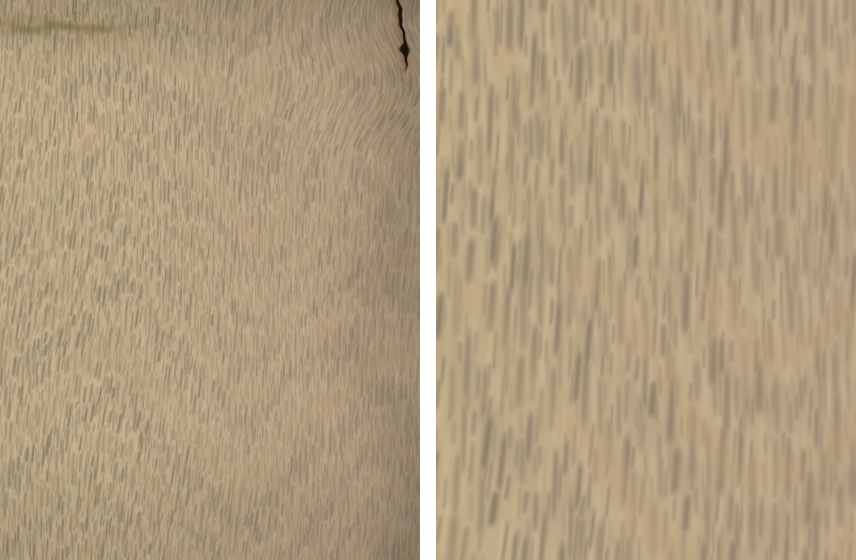
Left, the full canvas; right, a detail of the centre.
This texture is drawn by a WebGL 1 fragment shader. Its source:

```glsl
precision highp float;
// Pale sawn oak: arched growth rings, short upright pores, a stain and a split knot.
uniform vec2 u_resolution;

#define PORE_CELL vec2(0.0140, 0.054)
#define FIBRE_CELL vec2(0.0115, 0.060)
#define PORE_DEPTH 0.88
#define FIBRE_GLOW 0.60
#define RING_RATE 6.4
#define RING_TINT 0.85
#define ARCH_HEIGHT 0.135
#define ARCH_PERIOD 0.66
#define KNOT vec2(0.966, 1.215)

const vec3 PALE = vec3(0.745, 0.675, 0.535);
const vec3 TAN = vec3(0.735, 0.632, 0.490);
const vec3 ROSE = vec3(0.690, 0.600, 0.502);
const vec3 PORE = vec3(0.520, 0.460, 0.385);
const vec3 FIBRE = vec3(0.795, 0.715, 0.570);
const vec3 STAIN = vec3(0.470, 0.395, 0.240);
const vec3 RIM = vec3(0.440, 0.310, 0.190);
const vec3 SPLIT = vec3(0.110, 0.070, 0.045);

vec2 hash2(vec2 p) {
  vec3 q = fract(p.xyx * vec3(0.1031, 0.1030, 0.0973));
  q += dot(q, q.yzx + 33.33);
  return fract((q.xx + q.yz) * q.zy);
}

// Smooth mottling from warped, layered sines, about -1 to 1
float clouds(vec2 p) {
  float sum = 0.0;
  float gain = 0.5;
  for (int i = 0; i < 4; i++) {
    p += 0.5 * sin(p.yx * 1.3 + float(i) * 2.1);
    sum += gain * sin(p.x) * sin(p.y + 1.0);
    p = mat2(0.8, 0.6, -0.6, 0.8) * p * 1.9;
    gain *= 0.6;
  }
  return sum;
}

// Cellular strokes: one tapered upright dash per jittered cell
float strokes(vec2 p, vec2 cell, float seed) {
  float cover = 0.0;
  float column = floor(p.x / cell.x);
  for (int i = -1; i <= 1; i++) {
    float c = column + float(i);
    float shift = hash2(vec2(c + 71.0, seed)).x;
    float row = floor(p.y / cell.y + shift);
    for (int j = -1; j <= 1; j++) {
      vec2 id = vec2(c, row + float(j));
      vec2 r = hash2(id + seed * 17.0 + 40.0);
      vec2 s = hash2(id + seed * 29.0 + 90.0);
      vec2 centre = id + 0.5 - vec2(0.0, shift) + (r - 0.5) * vec2(0.8, 0.7);
      vec2 d = p / cell - centre;
      d.x -= d.y * (s.y - 0.5) * 0.5;
      float taper = 1.0 - pow(d.y / (0.30 + 0.38 * s.x), 2.0);
      float width = 0.17 + 0.12 * r.y;
      float dash = exp(-d.x * d.x / (width * width)) * smoothstep(0.0, 0.8, taper);
      cover = max(cover, dash * (0.45 + 0.55 * s.y));
    }
  }
  return cover;
}

void main() {
  vec2 p = gl_FragCoord.xy / u_resolution.x;
  float pixel = 1.0 / u_resolution.x;
  float mottle = clouds(p * 7.0 + 3.0);

  // Fibre direction drifts across the board and bends round the knot
  vec2 grain = p;
  grain.x += -0.05 * p.y + 0.014 * sin(p.y * 4.0 + p.x * 6.0);
  vec2 toKnot = p - KNOT;
  grain.x += 0.035 * exp(-dot(toKnot, toKnot) * 14.0) * sin(toKnot.y * 16.0);

  // Growth rings: uneven arches with fibrous edges, flatter towards the top
  float height = ARCH_HEIGHT * mix(1.0, 0.3, smoothstep(0.98, 1.28, p.y));
  float across = 6.2832 * (p.x - 0.27 + 0.025 * sin(p.y * 6.0)) / ARCH_PERIOD;
  float level = p.y - height * (cos(across) + 0.15 * cos(3.0 * across));
  level -= 0.22 * smoothstep(0.55, 0.85, p.x) * smoothstep(0.6, 1.2, p.y);
  level += 0.034 * mottle + 0.006 * sin(grain.x * 270.0) + 0.005 * sin(grain.x * 431.0 + p.y * 30.0);
  float ring = fract(level * RING_RATE + 0.35 * sin(level * 9.0));
  float band = smoothstep(0.0, 0.14, ring) * (1.0 - smoothstep(0.2, 0.5, ring));
  float late = smoothstep(0.5, 0.85, ring) * (1.0 - smoothstep(0.87, 1.0, ring));

  // Ground colour, turning rosier to the right
  float side = smoothstep(0.2, 0.9, p.x + 0.08 * mottle);
  vec3 color = mix(PALE, ROSE, 0.8 * side);
  color = mix(color, TAN * (1.0 - 0.04 * side), RING_TINT * band * (0.65 + 0.35 * mottle));
  color *= 1.0 - 0.045 * late + 0.03 * mottle;

  // Pores and light fibres, fainter on the rings and the right side
  float clarity = (1.0 - 0.3 * band) * (1.0 - 0.25 * side);
  float pores = strokes(grain, PORE_CELL, 1.0);
  pores = max(pores, 0.65 * strokes(grain, PORE_CELL * vec2(0.65, 0.6), 2.0));
  color = mix(color, FIBRE, FIBRE_GLOW * strokes(grain, FIBRE_CELL, 3.0) * clarity);
  color = mix(color, PORE, PORE_DEPTH * pores * clarity);

  // Uneven light: dim right edge, top and foot
  float dim = 0.17 * smoothstep(0.76, 1.05, p.x + 0.12 * mottle);
  dim += 0.12 * smoothstep(1.12, 1.36, p.y + 0.05 * mottle);
  dim += 0.08 * (1.0 - smoothstep(0.0, 0.35, p.y));
  color *= 1.02 - dim;

  // Olive stain in level streaks
  float streak = p.y - 1.275 + 0.05 * p.x + 0.006 * sin(p.x * 37.0) + 0.012 * mottle;
  float stain = exp(-streak * streak * 2000.0) * (1.0 - smoothstep(0.2, 0.42, p.x));
  stain *= 0.6 + 0.4 * sin(p.x * 23.0 + 4.0 * mottle) * sin(p.y * 160.0 + p.x * 14.0);
  color = mix(color, STAIN, 0.65 * stain);

  // Split knot with a brown rim
  float path = KNOT.x - 0.16 * max(toKnot.y, 0.0) + 0.002 * sin(p.y * 97.0) + 0.001 * sin(p.y * 231.0);
  float open = smoothstep(1.15, 1.19, p.y);
  float gap = 0.0020 + 0.013 * exp(-pow(toKnot.y / 0.012, 2.0)) + 0.003 * exp(-pow((toKnot.y - 0.085) / 0.03, 2.0));
  float away = abs(p.x - path);
  color = mix(color, RIM, 0.6 * open * exp(-abs(p.x - path + 0.005) / 0.009));
  color = mix(color, SPLIT, open * (1.0 - smoothstep(gap * 0.4, gap + pixel, away)));

  gl_FragColor = vec4(color, 1.0);
}
```
